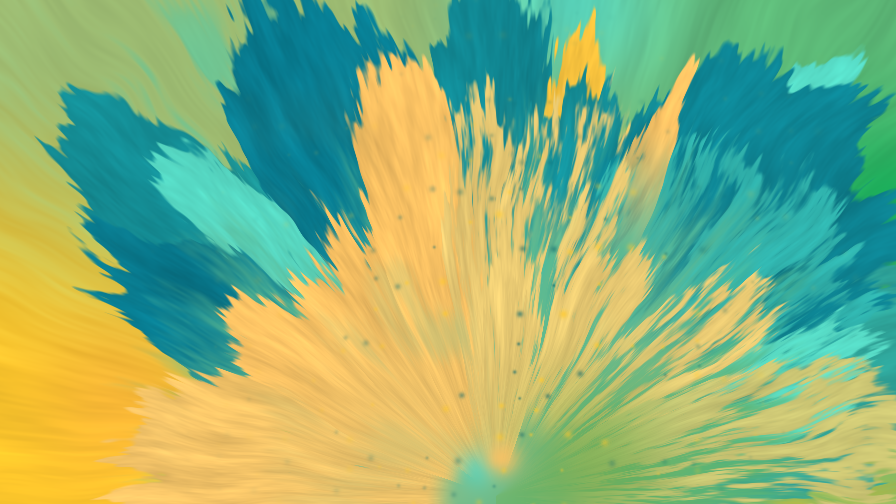
Give the GLSL for this background, as a Shadertoy shader.

```glsl
#define CORE vec2(0.984, 0.016)
#define JAG 0.34
#define STREAK 0.24
#define GOLD vec3(1.00, 0.79, 0.17)
#define ORANGE vec3(0.98, 0.76, 0.39)
#define PEACH vec3(0.89, 0.77, 0.44)
#define OLIVE vec3(0.62, 0.74, 0.45)
#define GREEN vec3(0.36, 0.71, 0.46)
#define MINT vec3(0.36, 0.73, 0.57)
#define AQUA vec3(0.33, 0.83, 0.75)
#define TEAL vec3(0.10, 0.59, 0.60)
#define DEEP vec3(0.03, 0.48, 0.56)

float hash(vec2 p) {
    vec3 q = fract(p.xyx * vec3(0.1031, 0.1030, 0.0973));
    q += dot(q, q.yzx + 33.33);
    return fract((q.x + q.y) * q.z);
}

float noise(vec2 p) {
    vec2 i = floor(p), f = fract(p);
    f = f * f * (3.0 - 2.0 * f);
    return mix(mix(hash(i), hash(i + vec2(1, 0)), f.x),
               mix(hash(i + vec2(0, 1)), hash(i + vec2(1, 1)), f.x), f.y);
}

// Radial fibres: fine across the angle, longer along the radius
float fibres(vec2 polar, float seed) {
    float sum = 0.0, weight = 0.40;
    vec2 q = polar * vec2(17.0, 4.0) + seed;
    for (int i = 0; i < 4; i++) {
        sum += weight * noise(q);
        q = q * vec2(2.1, 1.9) + 17.3;
        weight *= 0.75;
    }
    return sum / 1.094;
}

float glow(vec2 p, vec2 centre, float size) {
    vec2 d = (p - centre) / size;
    return exp(-dot(d, d));
}

// Feathered plume; span = angle, half width, inner radius, outer radius
void plume(inout vec3 col, vec2 polar, vec4 span, vec3 tint, float cover) {
    float f = fibres(polar, 40.0 + span.x * 31.0);
    float side = abs(polar.x - span.x) / span.y;
    float tip = span.w - (span.w - span.z) * pow(side, 2.4) + JAG * (f - 0.5);
    float mask = smoothstep(0.0, 0.03, tip - polar.y);
    mask *= smoothstep(span.z * 0.6, span.z * 1.2, polar.y);
    float grain = fibres(polar * vec2(1.4, 1.6), 90.0 + span.w * 53.0);
    mask *= smoothstep(-0.1, 0.1, grain - mix(0.8, 0.05, cover));
    vec3 shade = tint * (1.0 + STREAK * (f + grain - 1.0));
    col = mix(col, shade, mask);
}

vec3 backdrop(vec2 p, vec2 polar) {
    float f = fibres(polar * vec2(1.0, 0.5), 5.0);
    vec3 col = mix(OLIVE, GREEN, smoothstep(0.7, 1.55, p.x));
    float low = 1.0 - smoothstep(0.22, 0.92, p.y + 0.35 * p.x + 0.3 * (f - 0.5));
    col = mix(col, GOLD, low);
    col = mix(col, vec3(0.97, 0.68, 0.24), 0.6 * glow(p, vec2(0.25, 0.2), 0.17));
    col = mix(col, AQUA, 0.9 * glow(p, vec2(1.13, 1.0), 0.19));
    col = mix(col, vec3(0.10, 0.70, 0.36), glow(p, vec2(1.77, 0.58), 0.19));
    float threads = smoothstep(0.48, 0.68, f) * glow(p, vec2(0.38, 0.86), 0.24);
    col = mix(col, MINT, 0.8 * threads);
    return col * (1.0 + 0.25 * (f - 0.5));
}

// Scattered specks; each one fades out inside its cell
float specks(vec2 p, float scale, float seed) {
    vec2 cell = floor(p * scale);
    vec2 spot = 0.3 + 0.4 * vec2(hash(cell + seed), hash(cell + seed + 9.0));
    float size = 0.05 + 0.08 * hash(cell + seed + 23.0);
    return step(0.68, hash(cell + seed + 41.0)) * glow(fract(p * scale), spot, size);
}

void mainImage(out vec4 fragColor, in vec2 fragCoord) {
    vec2 p = fragCoord / iResolution.y;
    p.x += 0.5 * (16.0 / 9.0 - iResolution.x / iResolution.y);
    vec2 d = p - CORE;
    vec2 polar = vec2(atan(d.x, d.y), length(d));
    polar.x += 0.04 * (noise(p * 7.0) - 0.5) * smoothstep(0.0, 0.3, polar.y);
    vec3 col = backdrop(p, polar);

    // Cool plumes behind
    plume(col, polar, vec4(0.65, 0.14, 0.60, 1.09), AQUA, 1.0);
    plume(col, polar, vec4(-0.85, 0.21, 0.50, 1.17), mix(DEEP, TEAL, 0.7), 1.0);
    plume(col, polar, vec4(-0.66, 0.20, 0.35, 0.88), TEAL, 0.9);
    plume(col, polar, vec4(-0.46, 0.27, 0.42, 1.14), DEEP, 1.0);
    plume(col, polar, vec4(-0.25, 0.14, 0.50, 0.96), DEEP, 1.0);
    plume(col, polar, vec4(-0.76, 0.14, 0.45, 0.95), AQUA, 0.75);
    plume(col, polar, vec4(-1.00, 0.25, 0.40, 0.93), DEEP, 1.0);
    plume(col, polar, vec4(-0.01, 0.23, 0.50, 1.06), mix(DEEP, TEAL, 0.5), 1.0);
    plume(col, polar, vec4(0.19, 0.10, 0.60, 0.97), mix(GOLD, ORANGE, 0.35), 1.0);
    plume(col, polar, vec4(0.28, 0.34, 0.40, 0.86), mix(DEEP, TEAL, 0.6), 1.0);
    plume(col, polar, vec4(1.18, 0.50, 0.40, 0.96), mix(TEAL, MINT, 0.3), 1.0);
    plume(col, polar, vec4(0.74, 0.56, 0.45, 1.06), mix(DEEP, TEAL, 0.3), 1.0);
    plume(col, polar, vec4(0.85, 0.75, 0.30, 0.88), mix(TEAL, AQUA, 0.35), 0.48);
    plume(col, polar, vec4(1.20, 0.24, 0.35, 0.80), AQUA, 0.5);
    plume(col, polar, vec4(0.41, 0.07, 0.70, 0.91), ORANGE, 0.65);

    // Soft mint and green heart
    float ragged = polar.y + 0.45 * (fibres(polar, 71.0) - 0.5);
    float heart = 1.0 - smoothstep(0.38, 0.74, ragged);
    col = mix(col, mix(MINT, GREEN, smoothstep(0.6, 1.4, polar.x)), heart);

    // Warm plumes in front
    plume(col, polar, vec4(-1.45, 0.60, 0.12, 0.74), mix(ORANGE, PEACH, 0.3), 0.9);
    plume(col, polar, vec4(-0.94, 0.30, 0.10, 0.66), ORANGE, 1.0);
    plume(col, polar, vec4(-0.58, 0.34, 0.08, 0.65), ORANGE, 1.0);
    plume(col, polar, vec4(-0.26, 0.27, 0.08, 0.91), ORANGE, 1.0);
    plume(col, polar, vec4(-0.04, 0.24, 0.15, 0.79), PEACH, 0.5);
    plume(col, polar, vec4(0.22, 0.28, 0.35, 0.82), PEACH, 0.36);
    plume(col, polar, vec4(0.08, 0.30, 0.08, 0.42), PEACH, 0.65);
    plume(col, polar, vec4(0.50, 0.26, 0.18, 0.58), PEACH, 0.6);
    plume(col, polar, vec4(0.92, 0.32, 0.20, 0.69), PEACH, 0.45);
    plume(col, polar, vec4(1.42, 0.45, 0.18, 0.84), mix(PEACH, OLIVE, 0.4), 0.5);

    // Pale mottling inside the warm mass
    float mottle = smoothstep(0.45, 0.75, noise(p * 9.0) * 0.5 + 0.5 * fibres(polar, 31.0));
    col = mix(col, mix(PEACH, MINT, 0.35), 0.6 * mottle * glow(p, vec2(0.9, 0.25), 0.36));

    // Light and shade near the core
    col = mix(col, vec3(0.43, 0.67, 0.32), 0.75 * glow(p, vec2(1.17, 0.08), 0.15));
    col = mix(col, PEACH, 0.5 * glow(p, vec2(0.80, 0.15), 0.2));
    col = mix(col, AQUA, 0.8 * glow(p, vec2(0.95, 0.07), 0.04));
    col = mix(col, ORANGE, 0.9 * glow(p, vec2(0.995, 0.09), 0.035));

    // Dark and bright specks
    float area = glow(p, vec2(1.05, 0.35), 0.38);
    col = mix(col, TEAL * 0.7, 0.6 * area * specks(p, 17.0, 3.0));
    col = mix(col, GOLD, 0.7 * area * specks(p + 0.03, 16.0, 60.0));
    fragColor = vec4(clamp(col, 0.0, 1.0), 1.0);
}
```
